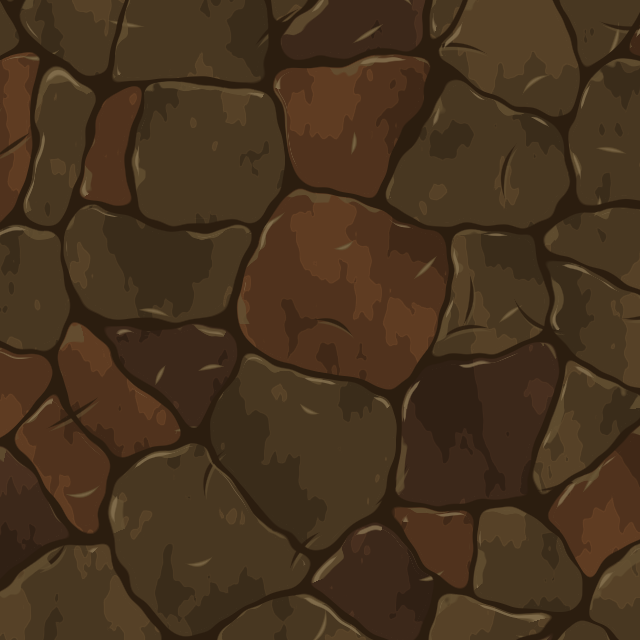
Reproduce this texture procedurally as a Shadertoy shader.

```glsl
// Irregular brown stone paving with dark joints, painted in flat ragged tones.
// A weighted Voronoi diagram, with some cells split, gives the stones; layered
// gradient noise gives the patches; broken rims and tapered strokes add chips.

const float STONES = 4.6;          // stones across the canvas
const float SIZE_SPREAD = 0.42;    // weight range, large against small stones
const float SPLIT_SHARE = 0.42;    // stones cut in two
const float CORNER = 0.11;         // corner rounding, in stone cells
const float JOINT_MIN = 0.0022;    // joint half widths, in canvas units
const float JOINT_MAX = 0.0075;
const float RIM = 0.017;           // widest lit rim
const float DARK_LEVEL = -0.21;    // patch thresholds
const float LIGHT_LEVEL = 0.23;
const vec2 LIGHT_DIR = vec2(-0.45, 0.89);

const vec3 OLIVE = vec3(0.282, 0.214, 0.128);
const vec3 RUSSET = vec3(0.312, 0.197, 0.112);
const vec3 UMBER = vec3(0.235, 0.155, 0.100);
const vec3 JOINT = vec3(0.168, 0.112, 0.058);
const vec3 RIM_COLOR = vec3(0.390, 0.315, 0.195);
const vec3 GLINT = vec3(0.520, 0.440, 0.310);

struct Stone { float edge; vec2 outward; vec2 id; };

vec2 hash2(vec2 p) {
    vec3 q = fract(p.xyx * vec3(0.1031, 0.1030, 0.0973));
    q += dot(q, q.yzx + 33.33);
    return fract((q.xx + q.yz) * q.zy);
}

float cornerDot(vec2 cell, vec2 offset) {
    float a = 6.2832 * hash2(cell + 91.0).x;
    return dot(vec2(cos(a), sin(a)), offset);
}

float gradientNoise(vec2 p) {
    vec2 i = floor(p), f = p - i, k = vec2(0.0, 1.0);
    vec2 u = f * f * f * (f * (f * 6.0 - 15.0) + 10.0);
    return mix(mix(cornerDot(i, f), cornerDot(i + k.yx, f - k.yx), u.x),
               mix(cornerDot(i + k.xy, f - k.xy), cornerDot(i + k.yy, f - k.yy), u.x), u.y);
}

float smoothMin(float a, float b, float k) {
    float h = max(k - abs(a - b), 0.0) / k;
    return min(a, b) - h * h * k * 0.25;
}

// Antialiased coverage of a distance that is positive inside
float cover(float d) { return clamp(0.5 + d * iResolution.y * 0.8, 0.0, 1.0); }

vec2 site(vec2 cell) { return cell + 0.08 + 0.84 * hash2(cell); }

float power(vec2 p, vec2 cell) {
    vec2 d = p - site(cell);
    return dot(d, d) - SIZE_SPREAD * hash2(cell + 17.0).x;
}

Stone findStone(vec2 p) {
    vec2 home = floor(p), cell = home;
    float best = 1e3, nearest = 1e3;
    for (int k = 0; k < 25; k++) {
        vec2 c = home + vec2(k % 5 - 2, k / 5 - 2);
        float w = power(p, c);
        if (w < best) { best = w; cell = c; }
    }
    Stone s = Stone(1e3, vec2(0.0, 1.0), cell);
    for (int k = 0; k < 25; k++) {
        vec2 c = home + vec2(k % 5 - 2, k / 5 - 2);
        if (c == cell) continue;
        vec2 across = site(c) - site(cell);
        float d = (power(p, c) - best) / (2.0 * length(across));
        if (d < nearest) { nearest = d; s.outward = normalize(across); }
        s.edge = smoothMin(s.edge, d, CORNER);
    }
    // Optional straight cut through the stone
    vec2 h = hash2(cell + 41.0);
    if (h.x < SPLIT_SHARE) {
        float a = 6.2832 * h.y;
        vec2 dir = vec2(cos(a), sin(a));
        float cut = dot(p - site(cell), dir) - 0.5 * (hash2(cell + 63.0).x - 0.5);
        if (abs(cut) < nearest) s.outward = -sign(cut) * dir;
        s.edge = smoothMin(s.edge, abs(cut), CORNER);
        if (cut > 0.0) s.id += 0.5;
    }
    return s;
}

// Scattered, curved, tapered strokes; positive inside
float strokes(vec2 uv, float cells, float share, float size, float width, float seed) {
    float inside = -1.0;
    for (int k = 0; k < 9; k++) {
        vec2 c = floor(uv * cells) + vec2(k % 3 - 1, k / 3 - 1);
        vec2 h = hash2(c + seed), r = hash2(c + seed + 29.0);
        if (h.x > share) continue;
        vec2 d = uv - (c + hash2(c + seed + 57.0)) / cells;
        float a = mix(-0.6, 1.5, r.x), len = size * mix(0.5, 1.0, r.y);
        d = mat2(cos(a), -sin(a), sin(a), cos(a)) * d;
        float t = d.x / len;
        float bend = (h.y - 0.5) * 0.6 * len * t * t;
        inside = max(inside, width * (1.0 - t * t) - abs(d.y - bend));
    }
    return inside;
}

void mainImage(out vec4 fragColor, in vec2 fragCoord) {
    vec2 uv = fragCoord / iResolution.y;
    vec2 p = uv * STONES + 7.0;
    vec2 wobble = vec2(gradientNoise(p * 1.4), gradientNoise(p * 1.4 + 31.0));
    wobble += 0.22 * vec2(gradientNoise(p * 5.0), gradientNoise(p * 5.0 + 31.0));
    Stone stone = findStone(p + 0.17 * wobble);
    vec2 pick = hash2(stone.id + 5.3);

    // Stone colour and flat ragged patches
    vec3 color = pick.x < 0.58 ? OLIVE : pick.x < 0.88 ? RUSSET : UMBER;
    vec2 q = uv + 13.0 * pick;
    float tone = gradientNoise(q * vec2(7.0, 4.5)) + 0.32 * gradientNoise(q * vec2(25.0, 15.0))
               + 0.17 * gradientNoise(q * vec2(75.0, 42.0)) + 0.16 * (pick.y - 0.5);
    float slope = max(fwidth(tone) * iResolution.y * 0.75, 1.5);
    float dark = (DARK_LEVEL - tone) / slope, light = (tone - LIGHT_LEVEL) / slope;
    color *= 1.0 - 0.20 * cover(dark) + 0.20 * cover(light);
    color *= 1.0 + 0.14 * cover(0.0008 - min(abs(dark), abs(light)));

    // Chips and hairline cracks
    float crack = strokes(uv, 6.0, 0.32, 0.055, 0.0032, 3.0);
    float crackLip = strokes(uv + vec2(-0.003, 0.005), 6.0, 0.32, 0.055, 0.0032, 3.0);
    float chip = strokes(uv, 8.0, 0.38, 0.032, 0.0036, 71.0);
    color = mix(color, RIM_COLOR, 0.6 * cover(crackLip));
    color = mix(color, RIM_COLOR, 0.9 * cover(chip));
    color = mix(color, GLINT, 0.6 * cover(chip - 0.0018));
    color = mix(color, JOINT, 0.9 * cover(crack));

    // Broken rims on the edges that face the light
    float swell = clamp(0.5 + gradientNoise(uv * 17.0), 0.0, 1.0);
    float e = stone.edge / STONES - mix(JOINT_MIN, JOINT_MAX, swell);
    float facing = smoothstep(0.0, 0.6, dot(stone.outward, LIGHT_DIR));
    float broken = smoothstep(-0.15, 0.35, gradientNoise(uv * 13.0 + 50.0) + 0.3 * gradientNoise(uv * 45.0));
    float rim = RIM * facing * broken;
    float glint = 0.0035 * facing * smoothstep(0.05, 0.3, gradientNoise(uv * 15.0 + 80.0));
    color = mix(color, RIM_COLOR, 0.8 * cover(min(e - 0.001, rim - e - 0.001)));
    color = mix(color, GLINT, 0.85 * cover(glint - abs(e - 0.006) - 0.0008));

    // Dark joints
    color = mix(color, JOINT, cover(-e));
    fragColor = vec4(color, 1.0);
}
```
